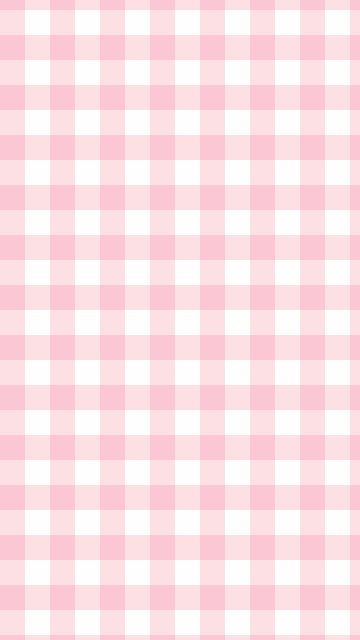
Reproduce this pattern procedurally as a Shadertoy shader.

```glsl
// Pastel gingham: equal vertical and horizontal bands cross on a white ground.
// Each axis is a periodic stripe with exact pixel coverage; the two coverages
// blend ground, single band and crossing colours.

#define REPEATS_ACROSS 7.2
#define BAND_SHARE 0.5
#define BAND_START vec2(0.0, 0.6)
#define GROUND_COLOR vec3(1.0, 0.995, 0.995)
#define BAND_COLOR vec3(0.992, 0.878, 0.890)
#define CROSS_COLOR vec3(0.988, 0.782, 0.832)

// Total band length from zero up to x, with one band per unit
vec2 bandLength(vec2 x) {
    return floor(x) * BAND_SHARE + min(fract(x), BAND_SHARE);
}

// Share of a filter window of the given width that lies on a band
vec2 bandCoverage(vec2 x, float width) {
    return (bandLength(x + 0.5 * width) - bandLength(x - 0.5 * width)) / width;
}

void mainImage(out vec4 fragColor, in vec2 fragCoord) {
    // Square repeats, scaled by the canvas width
    float pixelSize = REPEATS_ACROSS / iResolution.x;
    vec2 cloth = fragCoord * pixelSize - BAND_START;

    // x: vertical bands, y: horizontal bands
    vec2 band = bandCoverage(cloth, pixelSize);

    // Layer the two directions
    vec3 offBand = mix(GROUND_COLOR, BAND_COLOR, band.x);
    vec3 onBand = mix(BAND_COLOR, CROSS_COLOR, band.x);
    fragColor = vec4(mix(offBand, onBand, band.y), 1.0);
}
```
